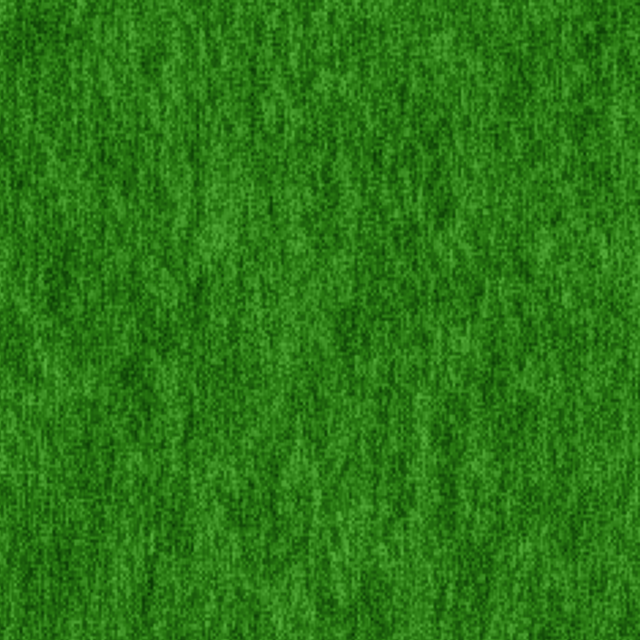
Write a three.js fragment shader that draws this texture.

```glsl
// Dense green lawn: fine speckle over short upright blades and soft patches
varying vec2 vUv;

#define DARK vec3(0.07, 0.29, 0.03)
#define MID vec3(0.16, 0.47, 0.07)
#define LIGHT vec3(0.26, 0.59, 0.16)
#define SPECKLE_CELLS vec2(235.0, 205.0)
#define FINE_BLADES vec2(210.0, 28.0)
#define BROAD_BLADES vec2(115.0, 17.0)
#define PATCH_CELLS vec2(26.0, 15.0)
#define SPECKLE_GAIN 3.5
#define FINE_GAIN 1.9
#define BROAD_GAIN 1.4
#define PATCH_GAIN 1.3

float hash(vec2 p) {
  return fract(sin(dot(p, vec2(12.9898, 78.233))) * 43758.5453);
}

// Smooth value noise, centred on zero
float valueNoise(vec2 p) {
  vec2 cell = floor(p);
  vec2 blend = smoothstep(0.0, 1.0, fract(p));
  float low = mix(hash(cell), hash(cell + vec2(1.0, 0.0)), blend.x);
  float high = mix(hash(cell + vec2(0.0, 1.0)), hash(cell + 1.0), blend.x);
  return mix(low, high, blend.y) - 0.5;
}

// One column of stacked blades, each ending in a short soft tip
float bladeColumn(float column, float y) {
  y += 9.0 * hash(vec2(column, 3.7));
  float blade = floor(y);
  float tip = smoothstep(0.7, 1.0, fract(y));
  return mix(hash(vec2(column, blade)), hash(vec2(column, blade + 1.0)), tip);
}

// Neighbouring columns are staggered, then blended sideways
float blades(vec2 p) {
  float column = floor(p.x);
  float side = smoothstep(0.0, 1.0, fract(p.x));
  return mix(bladeColumn(column, p.y), bladeColumn(column + 1.0, p.y), side) - 0.5;
}

// Shade is in standard deviations about the middle green
vec3 grassColor(float shade) {
  vec3 shadow = mix(MID, DARK, -shade / 2.4);
  vec3 shine = mix(MID, LIGHT, shade / 1.7);
  return clamp(shade < 0.0 ? shadow : shine, 0.0, 1.0);
}

void main() {
  float shade = SPECKLE_GAIN * valueNoise(vUv * SPECKLE_CELLS + 17.3);
  shade += FINE_GAIN * blades(vUv * FINE_BLADES + 5.1);
  shade += BROAD_GAIN * blades(vUv * BROAD_BLADES + 301.6);
  shade += PATCH_GAIN * valueNoise(vUv * PATCH_CELLS + 61.9);
  gl_FragColor = vec4(grassColor(shade), 1.0);
}
```
